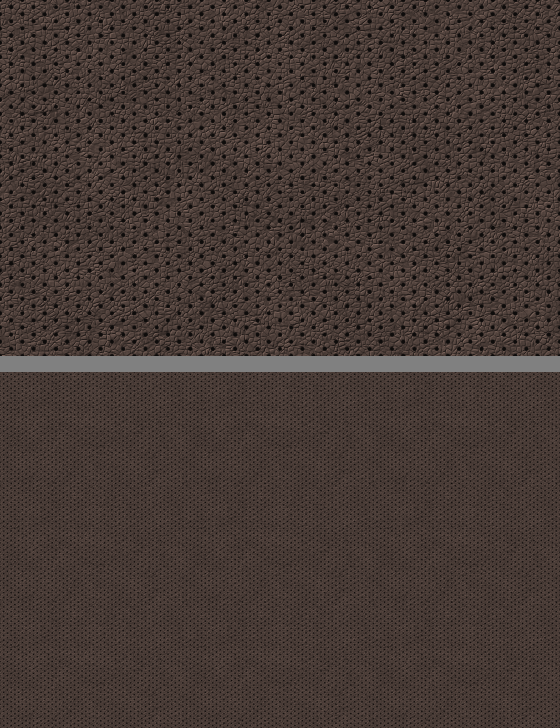
Top: one tile. Bottom: repeated 3 by 3.
Write a WebGL 2 fragment shader that draws this texture.

```glsl
#version 300 es
precision highp float;
// Dark brown perforated leather: staggered punched holes over a fine creased grain.
uniform vec2 u_resolution;
out vec4 fragColor;

const vec3 LEATHER = vec3(0.292, 0.238, 0.217);
const vec3 HOLE = vec3(0.055, 0.047, 0.045);
const vec2 HOLE_REPEATS = vec2(25.0, 25.0);   // each repeat holds a corner and a centre hole
const float HOLE_RADIUS = 0.0036;             // lengths are fractions of the canvas width
const float HOLE_SOFTNESS = 0.0009;
const float RIM_WIDTH = 0.0016;
const vec2 GRAIN = vec2(112.0, 72.0);         // pebbles across and down
const vec2 WARP_CELLS = vec2(44.0, 28.0);
const float WARP = 0.0045;
const vec2 FINE_CELLS = vec2(230.0, 146.0);
const vec2 TONE_CELLS = vec2(9.0, 6.0);
const float FOLD_CELLS = 7.0;
const float CREASE_CELLS = 13.0;
const vec2 LIGHT = vec2(-0.55, 0.835);        // from the upper left
const float LIGHT_STEP = 0.0009;
const float RELIEF = 0.62;

// Two random values in 0..1 for a whole-number cell.
vec2 hash2(vec2 cell) {
    uvec2 h = uvec2(cell) * 1664525u + 1013904223u;
    h.x += h.y * 1664525u;
    h.y += h.x * 1664525u;
    h ^= h >> 16u;
    h.x += h.y * 1664525u;
    h.y += h.x * 1664525u;
    h ^= h >> 16u;
    return vec2(h & 65535u) / 65535.0;
}

vec2 wrapCell(vec2 cell, vec2 period) {
    return floor(mod(cell + 0.5, period));
}

float cornerSlope(vec2 cell, vec2 offset, vec2 period) {
    float angle = 6.28318 * hash2(wrapCell(cell, period)).x;
    return dot(vec2(cos(angle), sin(angle)), offset);
}

// Gradient noise that wraps after a whole number of cells.
float noise(vec2 p, vec2 period) {
    vec2 i = floor(p), f = p - i;
    vec2 s = f * f * f * (f * (f * 6.0 - 15.0) + 10.0);
    vec2 e = vec2(1.0, 0.0);
    float low = mix(cornerSlope(i, f, period), cornerSlope(i + e, f - e, period), s.x);
    float high = mix(cornerSlope(i + e.yx, f - e.yx, period), cornerSlope(i + 1.0, f - 1.0, period), s.x);
    return 1.4 * mix(low, high, s.y);
}

// Gap between the two nearest pebble centres: zero along the creases.
float pebbleGap(vec2 p, vec2 period) {
    vec2 i = floor(p), f = p - i;
    float nearest = 9.0, second = 9.0;
    for (int y = -1; y <= 1; y++) {
        for (int x = -1; x <= 1; x++) {
            vec2 cell = vec2(x, y);
            float d = length(cell + hash2(wrapCell(i + cell, period)) - f);
            second = min(second, max(nearest, d));
            nearest = min(nearest, d);
        }
    }
    return second - nearest;
}

// Long creases rising to the right; the integer skew keeps them tiling.
float crease(vec2 uv, float cells, float width) {
    vec2 along = vec2(uv.x + uv.y, 3.0 * uv.y - 2.0 * uv.x) * cells;
    return 1.0 - smoothstep(0.0, width, abs(noise(along, vec2(cells))));
}

float leatherHeight(vec2 uv) {
    vec2 warpAt = uv * WARP_CELLS;
    vec2 bent = uv + WARP * vec2(noise(warpAt, WARP_CELLS), noise(warpAt + 19.0, WARP_CELLS));
    float wear = noise(uv * TONE_CELLS, TONE_CELLS);
    float pebble = smoothstep(0.0, 0.42, pebbleGap(bent * GRAIN, GRAIN));
    float depth = 0.75 + 0.4 * noise(warpAt + 7.0, WARP_CELLS);
    float folds = crease(bent, FOLD_CELLS, 0.11) * smoothstep(-0.3, 0.4, wear);
    float lines = crease(bent + 0.37, CREASE_CELLS, 0.16) * smoothstep(-0.3, 0.4, -wear);
    float fine = noise(uv * FINE_CELLS, FINE_CELLS);
    return pebble * depth - 0.5 * folds - 0.4 * lines + 0.17 * fine;
}

void main() {
    vec2 uv = gl_FragCoord.xy / u_resolution;
    vec2 square = vec2(1.0, u_resolution.y / u_resolution.x);

    // Grain lit from one side, with darker valleys and a slow drift of tone.
    vec2 stepUv = LIGHT * LIGHT_STEP / square;
    float away = leatherHeight(uv - stepUv), toward = leatherHeight(uv + stepUv);
    float shade = 1.0 + RELIEF * (away - toward) + 0.24 * (0.5 * (away + toward) - 0.42);
    shade += 0.06 * noise(uv * TONE_CELLS + 3.0, TONE_CELLS);

    // Nearest hole of the staggered lattice.
    vec2 p = uv * HOLE_REPEATS;
    vec2 corner = floor(p + 0.5), centre = floor(p) + 0.5;
    vec2 toCorner = (p - corner) / HOLE_REPEATS * square;
    vec2 toCentre = (p - centre) / HOLE_REPEATS * square;
    bool useCorner = length(toCorner) < length(toCentre);
    vec2 offset = useCorner ? toCorner : toCentre;
    vec2 id = wrapCell(2.0 * (useCorner ? corner : centre), 2.0 * HOLE_REPEATS);
    float radius = HOLE_RADIUS * (0.94 + 0.12 * hash2(id).x);
    float edge = length(offset) - radius + 0.0004 * noise(uv * FINE_CELLS, FINE_CELLS);

    // Rim brighter on the far side from the light, shaded on the near side.
    float rim = 1.0 - smoothstep(0.0, RIM_WIDTH, abs(edge - 0.5 * RIM_WIDTH));
    shade -= 0.22 * rim * dot(offset / max(length(offset), 1e-5), LIGHT);
    float soft = max(HOLE_SOFTNESS, 0.75 / u_resolution.x);
    float hole = 1.0 - smoothstep(-soft, soft, edge);
    vec3 color = LEATHER * clamp(shade, 0.45, 1.65);
    fragColor = vec4(mix(color, HOLE, hole), 1.0);
}
```
